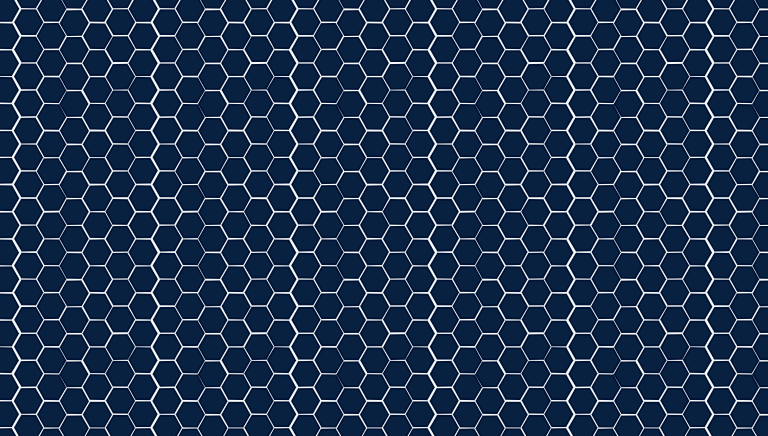
This pattern is drawn by a WebGL 2 fragment shader. Its source:

```glsl
#version 300 es
precision highp float;
// Navy honeycomb of flat-topped hexagons parted by fine white gaps.
// Each cell is slightly shifted and turned, so the gaps swell, taper and fade;
// the irregularities recur in blocks of TILE columns and rows.
#define COLS 33.25             // columns across the canvas
#define ROWS 16.13             // rows down the canvas
#define ORIGIN vec2(0.187, 0.33) // centre of the first cell, in row heights
#define TILE vec2(6.0, 10.0)   // cells before the irregularities recur
#define GAP 0.052              // mean line width, in row heights
#define JITTER 0.022           // range of the random shift of a cell
#define TURN 0.045             // range of the random rotation of a cell
#define DRIFT 0.042            // sideways drift that opens one wide seam per tile
#define NUDGE 0.014            // shift that closes one thin seam per tile
#define RIM 0.067              // reach of the dark rim inside a cell

uniform vec2 u_resolution;
out vec4 fragColor;

const float COL_STEP = 0.8660254;
const vec3 NAVY = vec3(0.030, 0.130, 0.250);
const vec3 DEEP_NAVY = vec3(0.000, 0.070, 0.200);
const vec3 WHITE = vec3(0.970, 0.980, 0.985);

vec3 hash3(vec2 p) {
    vec3 h = fract(p.xyx * vec3(0.1031, 0.1030, 0.0973));
    h += dot(h, h.yxz + 33.33);
    return fract((h.xxy + h.yzz) * h.zyx);
}

// Signed distance to the edges of a flat-topped hexagon.
float hexagon(vec2 p, float inradius) {
    p = abs(p);
    return max(p.y, dot(p, vec2(COL_STEP, 0.5))) - inradius;
}

// Distance to the irregular cell with the given column and row.
float cellDistance(vec2 p, vec2 id) {
    vec2 local = mod(id, TILE);
    vec3 rnd = hash3(local + 7.0) - 0.5;

    vec2 center = vec2(id.x * COL_STEP, id.y + 0.5 * mod(id.x, 2.0));
    center += JITTER * rnd.xy;
    center.x += DRIFT * (0.5 - mod(local.x + 5.0, TILE.x) / TILE.x);
    if (local.x == 3.0) center += NUDGE * vec2(-1.0, 1.0);

    float a = TURN * rnd.z;
    p = mat2(cos(a), sin(a), -sin(a), cos(a)) * (p - center);
    return hexagon(p, 0.5 - 0.5 * GAP);
}

void main() {
    // Row heights, with y running downwards.
    vec2 uv = gl_FragCoord.xy / u_resolution;
    vec2 p = vec2(uv.x * COLS * COL_STEP, (1.0 - uv.y) * ROWS) - ORIGIN;
    float pixel = ROWS / u_resolution.y;

    // Sum the coverage of the nearby cells; what remains is line.
    float filled = 0.0;
    float nearest = 1e3;
    vec2 base = floor(vec2(p.x / COL_STEP, p.y) + 0.5);
    for (int i = -1; i <= 1; i++) {
        for (int j = -1; j <= 1; j++) {
            float d = cellDistance(p, base + vec2(i, j));
            filled += clamp(0.5 - d / pixel, 0.0, 1.0);
            nearest = min(nearest, d);
        }
    }
    float line = 1.0 - min(filled, 1.0);

    // Cell fill with its darker rim, then the lines.
    float rim = smoothstep(-RIM - 0.018, -RIM + 0.018, nearest);
    vec3 color = mix(NAVY, DEEP_NAVY, rim);
    color = mix(color, WHITE, line);
    fragColor = vec4(color, 1.0);
}
```
